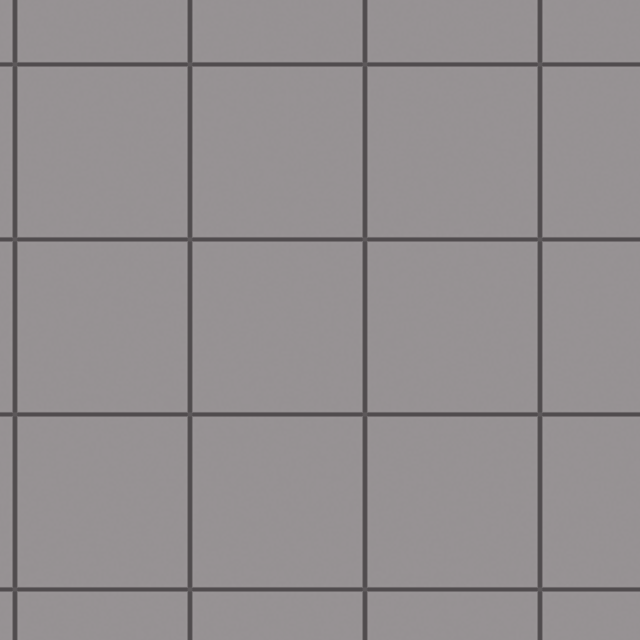
Reproduce this pattern procedurally as a Shadertoy shader.

```glsl
#define PITCH 0.27344
#define GRID_ORIGIN vec2(0.0234, 0.0790)
#define LINE_WIDTH vec2(0.0074, 0.0066)
#define EDGE_SOFTNESS 0.0018
#define TILE_COLOR vec3(0.590, 0.572, 0.578)
#define LINE_COLOR vec3(0.315, 0.298, 0.305)
#define CROSSING_LIFT 0.05
#define HALO_LIFT 0.012
#define GRAIN_SCALE 256.0
#define GRAIN_AMOUNT 0.006

float hash(vec2 p) {
    vec3 q = fract(p.xyx * 0.1031);
    q += dot(q, q.yzx + 33.33);
    return fract((q.x + q.y) * q.z);
}

float valueNoise(vec2 p) {
    vec2 cell = floor(p);
    vec2 f = fract(p);
    f = f * f * (3.0 - 2.0 * f);
    float low = mix(hash(cell), hash(cell + vec2(1, 0)), f.x);
    float high = mix(hash(cell + vec2(0, 1)), hash(cell + vec2(1, 1)), f.x);
    return mix(low, high, f.y);
}

// Distance to the nearest vertical (x) and horizontal (y) grid line
vec2 gridDistance(vec2 p) {
    vec2 phase = fract((p - GRID_ORIGIN) / PITCH + 0.5) - 0.5;
    return abs(phase) * PITCH;
}

void mainImage(out vec4 fragColor, in vec2 fragCoord) {
    vec2 uv = fragCoord / iResolution.y;
    float soft = max(EDGE_SOFTNESS, 0.75 / iResolution.y);

    // Joint coverage for each direction
    vec2 edge = gridDistance(uv) - 0.5 * LINE_WIDTH;
    vec2 lines = 1.0 - smoothstep(-soft, soft, edge);
    float joint = max(lines.x, lines.y);
    float crossing = lines.x * lines.y;

    // Tile face with faint grain and a slightly lighter rim
    float rim = 1.0 - smoothstep(0.0, 0.006, min(edge.x, edge.y));
    float grain = valueNoise(uv * GRAIN_SCALE) - 0.5;
    vec3 tile = TILE_COLOR + HALO_LIFT * rim + GRAIN_AMOUNT * grain;

    // Dark joints, softened where they cross
    vec3 jointColor = LINE_COLOR + CROSSING_LIFT * crossing;
    fragColor = vec4(mix(tile, jointColor, joint), 1.0);
}
```
